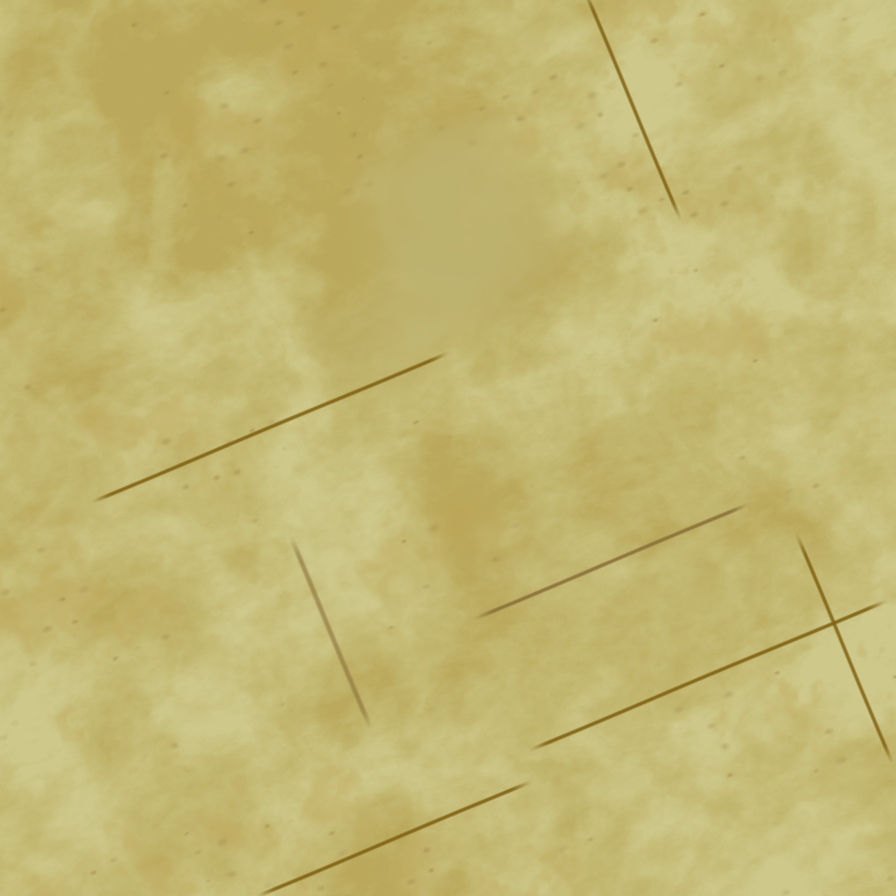
Write a three.js fragment shader that draws this texture.

```glsl
// Weathered yellow limestone with soft mottling and thin, broken, slanted joints.
varying vec2 vUv;

const vec3 PALE_STONE = vec3(0.800, 0.778, 0.530);
const vec3 DEEP_STONE = vec3(0.738, 0.676, 0.378);
const vec3 OCHRE_STAIN = vec3(0.745, 0.645, 0.335);
const vec3 GREY_SMUDGE = vec3(0.735, 0.688, 0.435);
const vec3 SPECK_COLOR = vec3(0.60, 0.51, 0.27);
const vec3 JOINT_COLOR = vec3(0.50, 0.38, 0.07);
const vec3 JOINT_FADED = vec3(0.54, 0.44, 0.22);
const vec2 GRAIN_AXIS = vec2(0.9225, 0.386);
const vec2 SMUDGE_CENTER = vec2(0.50, 0.73);
const float MOTTLE_SCALE = 4.6;
const float MOTTLE_CONTRAST = 1.3;
const float STREAK_CONTRAST = 0.40;
const float STAIN_SCALE = 8.0;
const float SPECK_SCALE = 34.0;
const float JOINT_WIDTH = 0.0034;

vec2 hash2(vec2 p) {
  vec2 q = vec2(dot(p, vec2(127.1, 311.7)), dot(p, vec2(269.5, 183.3)));
  return fract(sin(q) * 43758.55);
}

// Smooth cellular noise: random tones blended around jittered points, about -0.5 to 0.5.
float cellNoise(vec2 p) {
  vec2 cell = floor(p);
  float total = 0.0;
  float weights = 0.05;
  for (int y = -1; y <= 1; y++) {
    for (int x = -1; x <= 1; x++) {
      vec2 id = cell + vec2(float(x), float(y));
      vec2 away = id + hash2(id) - p;
      float w = max(0.0, 1.0 - dot(away, away));
      w *= w * w;
      total += w * (hash2(id + 57.0).x - 0.5);
      weights += w;
    }
  }
  return total / weights;
}

// Layers of cellular noise, each turned and finer than the last.
float layeredNoise(vec2 p, float roughness) {
  float sum = 0.0;
  float amplitude = 1.0;
  for (int i = 0; i < 5; i++) {
    sum += amplitude * cellNoise(p);
    p = mat2(0.8, 0.6, -0.6, 0.8) * p * 2.1 + 13.7;
    amplitude *= roughness;
  }
  return sum;
}

// Sparse, soft, short dashes lying along the grain.
float specks(vec2 p) {
  vec2 grid = p * SPECK_SCALE;
  vec2 id = floor(grid);
  vec2 rnd = hash2(id + 91.0);
  vec2 offset = fract(grid) - mix(vec2(0.35), vec2(0.65), hash2(id));
  float size = mix(0.14, 0.32, rnd.y);
  float dist = length(offset * vec2(0.85, 1.4)) / size;
  return step(0.7, rnd.x) * (1.0 - smoothstep(0.0, 1.0, dist)) * mix(1.0, 0.5, rnd.y);
}

// A thin crisp groove that tapers at both ends; t runs along it.
float joint(float across, float t, float len, float width) {
  float bow = 0.0003 * sin(t * 21.0);
  float core = 1.0 - smoothstep(0.15, 1.0, abs(across + bow) / width);
  return core * smoothstep(0.0, 0.03, min(t, len - t));
}

void main() {
  vec2 grain = vec2(dot(vUv, GRAIN_AXIS), dot(vUv, vec2(-GRAIN_AXIS.y, GRAIN_AXIS.x)));

  // Smooth rubbed area, with an uneven rim
  vec2 warp = vec2(cellNoise(vUv * 9.0), cellNoise(vUv * 9.0 + 31.0));
  vec2 fromSmudge = vUv - SMUDGE_CENTER + 0.12 * warp;
  float smudge = 1.0 - smoothstep(0.02, 0.17, length(fromSmudge));
  float detail = 1.0 - 0.85 * smudge;

  // Broad mottling and fine streaks along the grain
  float mottle = layeredNoise(vUv * MOTTLE_SCALE + 0.3 * warp, 0.62);
  float streaks = layeredNoise(grain * vec2(22.0, 36.0) + 8.0, 0.68);
  float tone = 0.55 + detail * (MOTTLE_CONTRAST * mottle + STREAK_CONTRAST * streaks);
  vec2 fromShade = vUv - vec2(0.33, 0.77);
  tone -= 0.16 * exp(-9.0 * dot(fromShade, fromShade));
  vec3 color = mix(DEEP_STONE, PALE_STONE, clamp(tone, -0.12, 1.1));

  // Ochre stains, grey smudge and specks
  float stain = layeredNoise(grain * STAIN_SCALE + 41.0, 0.68) + 0.3 * streaks;
  color = mix(color, OCHRE_STAIN, 0.42 * detail * smoothstep(0.12, 0.6, stain));
  color = mix(color, GREY_SMUDGE, 0.7 * smudge);
  float clusters = smoothstep(-0.05, 0.3, stain);
  color = mix(color, SPECK_COLOR, 0.5 * detail * clusters * specks(grain + 0.006 * warp));

  // Long joints along the grain
  for (int i = 0; i < 4; i++) {
    float k = float(i);
    float row = -0.111 - 0.03 * k + 0.063 * k * k;
    float start = 0.26 + 0.172 * k * (3.0 - k);
    float len = 0.34 + 0.1 * mod(k, 2.0);
    float groove = joint(grain.y - row, grain.x - start, len, JOINT_WIDTH);
    color = mix(color, i == 2 ? JOINT_FADED : JOINT_COLOR, 0.9 * groove);
  }

  // Short joints across the grain, the first one worn
  for (int i = 0; i < 3; i++) {
    float k = float(i);
    float column = min(0.454 + 0.522 * k, 0.992);
    float start = 0.008 - 0.7155 * k + 0.4555 * k * k;
    float worn = 1.0 - min(k, 1.0);
    float len = 0.285 - 0.045 * worn;
    float groove = joint(grain.x - column, grain.y - start, len, JOINT_WIDTH * (1.0 + 0.3 * worn));
    color = mix(color, mix(JOINT_COLOR, JOINT_FADED, worn), (0.85 - 0.25 * worn) * groove);
  }

  gl_FragColor = vec4(color, 1.0);
}
```
